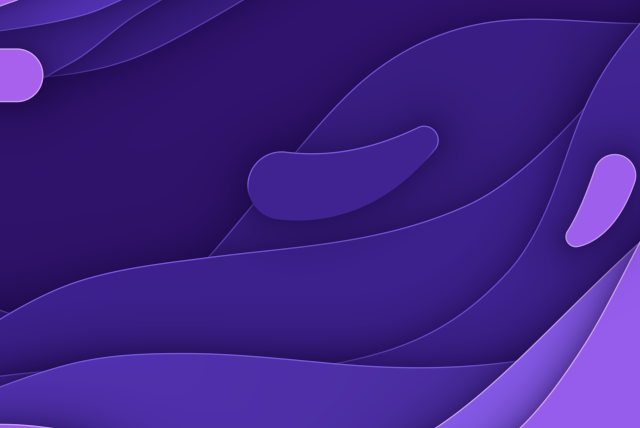
Reproduce this background procedurally as a WebGL 1 fragment shader.

```glsl
precision highp float;
uniform vec2 u_resolution;

const vec3 NIGHT = vec3(0.19, 0.075, 0.43);
const vec3 INDIGO = vec3(0.225, 0.115, 0.51);
const vec3 IRIS = vec3(0.24, 0.128, 0.555);
const vec3 ROYAL = vec3(0.26, 0.143, 0.58);
const vec3 VIOLET = vec3(0.315, 0.19, 0.675);
const vec3 LAVENDER = vec3(0.53, 0.36, 0.92);
const vec3 ORCHID = vec3(0.59, 0.365, 0.93);
const vec3 PINK = vec3(0.66, 0.38, 0.93);
const vec3 SOFT_RIM = vec3(0.50, 0.36, 0.90);
const vec3 BRIGHT_RIM = vec3(0.86, 0.72, 0.98);
const vec3 SHADOW = vec3(0.10, 0.03, 0.26);
const float ASPECT = 1.5;
const float SHADOW_WIDTH = 0.045;
const float SHADOW_STRENGTH = 0.5;
const float RIM_WIDTH = 0.0008;
const int SPINE_STEPS = 48;

// Cubic between two knots (x, height, slope); returns height and slope
vec2 span(float x, vec3 a, vec3 b) {
  float w = b.x - a.x;
  float t = clamp((x - a.x) / w, 0.0, 1.0);
  float m = w * a.z, n = w * b.z, rise = b.y - a.y;
  float c2 = 3.0 * rise - 2.0 * m - n;
  float c3 = m + n - 2.0 * rise;
  float slope = (m + t * (2.0 * c2 + 3.0 * t * c3)) / w;
  float height = a.y + t * (m + t * (c2 + t * c3));
  return vec2(height + slope * (x - a.x - t * w), slope);
}

// Approximate signed distance to a ridge line, positive above it
float ridge(vec2 p, vec3 a, vec3 b, vec3 c) {
  vec2 s = p.x < b.x ? span(p.x, a, b) : span(p.x, b, c);
  return (p.y - s.x) / sqrt(1.0 + s.y * s.y);
}

float ridge(vec2 p, vec3 a, vec3 b, vec3 c, vec3 d, vec3 e) {
  return p.x < c.x ? ridge(p, a, b, c) : ridge(p, c, d, e);
}

// Tapered blob swept along a quadratic spine
float blob(vec2 p, vec2 a, vec2 b, vec2 c, float startRadius, float endRadius) {
  float d = 10.0;
  for (int i = 0; i <= SPINE_STEPS; i++) {
    float t = float(i) / float(SPINE_STEPS);
    vec2 q = mix(mix(a, b, t), mix(b, c, t), t);
    d = min(d, length(p - q) - mix(startRadius, endRadius, t * t));
  }
  return d;
}

// Paper sheet: soft shadow outside, fill inside, thin lit rim
vec3 sheet(vec3 under, float d, vec3 fill, vec3 rim, float rimAmount) {
  float px = 1.0 / u_resolution.y;
  float shade = SHADOW_STRENGTH * exp(-max(d, 0.0) / SHADOW_WIDTH);
  vec3 col = mix(under, SHADOW, shade);
  col = mix(col, fill, 1.0 - smoothstep(-0.7 * px, 0.7 * px, d));
  float line = 1.0 - smoothstep(0.0, RIM_WIDTH + px, abs(d));
  return mix(col, rim, line * rimAmount);
}

void main() {
  vec2 p = gl_FragCoord.xy / u_resolution * vec2(ASPECT, 1.0);
  vec3 col = NIGHT * (0.92 + 0.1 * p.y);
  float d;

  // Large leaf and the hills in front of it
  d = ridge(p, vec3(0.488, 0.398, 1.13), vec3(0.689, 0.639, 1.2),
    vec3(0.879, 0.834, 0.75), vec3(1.25, 0.955, 0.0), vec3(1.5, 0.945, 0.0));
  col = sheet(col, d, INDIGO, SOFT_RIM, 0.8);
  d = ridge(p, vec3(0.0, 0.275, -0.33), vec3(0.1, 0.24, -0.35), vec3(0.2, 0.2, -0.4));
  col = sheet(col, d, INDIGO, SOFT_RIM, 0.8);
  d = ridge(p, vec3(0.0, 0.254, 0.6), vec3(0.195, 0.346, 0.3),
    vec3(0.488, 0.398, 0.13), vec3(1.094, 0.5195, 0.45), vec3(1.367, 0.744, 1.1));
  col = sheet(col, d, IRIS, SOFT_RIM, 0.9);
  d = ridge(p, vec3(0.785, 0.15, 0.2), vec3(1.191, 0.365, 1.1),
    vec3(1.289, 0.531, 2.45), vec3(1.367, 0.74, 2.3), vec3(1.5, 0.945, 1.2));
  col = sheet(col, d, mix(IRIS, ROYAL, p.y), SOFT_RIM, 0.75);

  // Bottom waves
  d = ridge(p, vec3(0.0, 0.121, 0.13), vec3(0.3, 0.13, -0.1), vec3(0.6, 0.09, -0.2));
  col = sheet(col, d, ROYAL, SOFT_RIM, 0.8);
  d = ridge(p, vec3(0.0, 0.096, 0.36), vec3(0.195, 0.156, 0.2),
    vec3(0.43, 0.174, 0.0), vec3(0.785, 0.15, -0.09), vec3(1.21, 0.156, 0.14));
  col = sheet(col, d, VIOLET * (1.03 - 0.08 * p.x), SOFT_RIM, 0.9);
  d = ridge(p, vec3(0.0, 0.0085, 0.0), vec3(0.13, -0.002, -0.15), vec3(0.3, -0.06, -0.5));
  col = sheet(col, d, ORCHID, BRIGHT_RIM, 0.8);

  // Bright corner folds
  d = ridge(p, vec3(1.021, 0.0, 0.65), vec3(1.211, 0.156, 0.95), vec3(1.5, 0.434, 0.9));
  col = sheet(col, d, LAVENDER, BRIGHT_RIM, 0.8);
  d = ridge(p, vec3(1.219, 0.0, 0.95), vec3(1.367, 0.19, 1.55), vec3(1.5, 0.434, 1.9));
  col = sheet(col, d, ORCHID, BRIGHT_RIM, 0.8);

  // Folds hanging from the upper left
  d = -ridge(p, vec3(0.0, 0.815, 0.03), vec3(0.1, 0.82, 0.08),
    vec3(0.293, 0.857, 0.33), vec3(0.4785, 0.947, 0.56), vec3(0.57, 1.0, 0.58));
  col = sheet(col, d, INDIGO, SOFT_RIM, 0.6);
  d = -ridge(p, vec3(0.0, 0.81, 0.1), vec3(0.121, 0.828, 0.62),
    vec3(0.195, 0.871, 0.7), vec3(0.3125, 0.961, 0.65), vec3(0.377, 1.0, 0.58));
  col = sheet(col, d, ROYAL, SOFT_RIM, 0.7);
  d = -ridge(p, vec3(0.0, 0.928, 0.14), vec3(0.195, 0.965, 0.27), vec3(0.283, 1.0, 0.45));
  col = sheet(col, d, VIOLET * 1.08, SOFT_RIM, 0.8);
  d = -ridge(p, vec3(0.0, 0.986, 0.3), vec3(0.02, 0.993, 0.35), vec3(0.04, 1.0, 0.4));
  col = sheet(col, d, PINK, BRIGHT_RIM, 0.8);

  // Floating blobs; the middle one is lit only from above
  d = blob(p, vec2(0.66, 0.566), vec2(0.834, 0.545), vec2(0.994, 0.672), 0.079, 0.033);
  float lit = smoothstep(0.0, 0.05, p.y - 0.53 - 0.2 * (p.x - 0.58));
  col = sheet(col, d, mix(IRIS, ROYAL, 0.6), SOFT_RIM, 0.9 * lit);
  d = blob(p, vec2(1.441, 0.59), vec2(1.405, 0.485), vec2(1.35, 0.447), 0.049, 0.0235);
  col = sheet(col, d, mix(ORCHID, PINK, 0.5), BRIGHT_RIM, 0.7);
  d = blob(p, vec2(-0.04, 0.824), vec2(0.0, 0.824), vec2(0.039, 0.824), 0.0615, 0.0615);
  col = sheet(col, d, PINK, BRIGHT_RIM, 0.8);

  gl_FragColor = vec4(col, 1.0);
}
```
